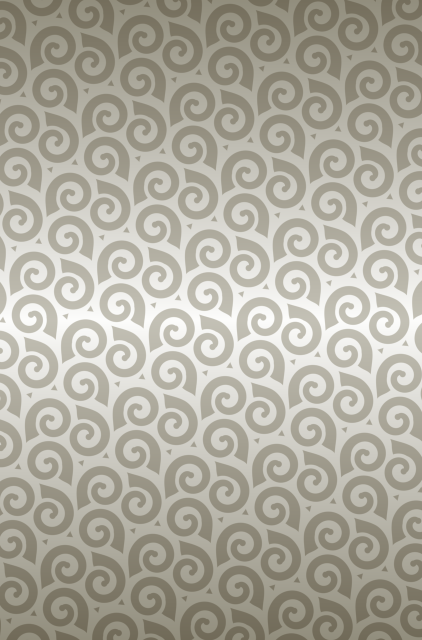
A WebGL 2 fragment shader for this pattern:

```glsl
#version 300 es
precision highp float;
// Slanted lattice of curled leaf scrolls with tiny triangles on a satin vertical sheen.

uniform vec2 u_resolution;
out vec4 fragColor;

const float TAU = 6.2831853;
const float CANVAS_HEIGHT = 1152.0;                     // pattern units per canvas height
const mat2 LATTICE = mat2(158.0, 20.0, 93.0, -122.0);   // the two repeat steps
const vec2 MOTIF_CENTER = vec2(30.0, 80.0);             // offset from the canvas middle
const float RADIUS = 44.0;                              // outer radius of a scroll
const float SHRINK = 24.0;                              // radius lost in the first turn
const float SEAM = 0.16;                                // turn where the windings join
const float CUT_INNER = 0.138;                          // leaf length in turns, inner corner
const float CUT_TIP = 0.114;                            // leaf length in turns, at the tip
const float ARM_END = 1.28;                             // turn where the curl stops

vec2 rotate(vec2 p, float angle) {
    float c = cos(angle), s = sin(angle);
    return mat2(c, s, -s, c) * p;
}

// Band between two spiral edges; negative turns form a broad leaf with a slanted cut.
float arm(float r, float turn) {
    float t = max(turn, 0.0);
    float coil = RADIUS - SHRINK * pow(t, 1.5);
    float outer = turn < 0.0 ? RADIUS / cos(TAU * turn) : coil;
    float swell = (turn + 0.03) / 0.08;
    outer += 3.0 * exp(-swell * swell);
    float inner = coil - (17.0 - 5.0 * t) + 36.0 * max(-turn, 0.0);
    float cut = mix(CUT_INNER, CUT_TIP, smoothstep(28.0, 56.0, r));
    float band = max(r - outer, inner - r);
    return max(band, max(turn - ARM_END, -turn - cut) * TAU * r);
}

float scroll(vec2 p, float angle) {
    p = rotate(p, angle);
    float r = length(p);
    if (r > 68.0) return r - 64.0;
    float turn = fract(0.5 - atan(p.y, p.x + 1e-5) / TAU + SEAM) - SEAM;
    float curl = min(arm(r, turn), arm(r, turn + 1.0));
    float bulb = length(p - vec2(1.0, 4.5)) - 5.5;
    return min(curl, bulb);
}

float triangle(vec2 p, float angle, float inradius) {
    p = rotate(p, angle);
    return max(abs(p.x) * 0.866 + p.y * 0.5, -p.y) - inradius;
}

// Three scrolls, one of them mirrored, and two small triangles.
float motif(vec2 p) {
    vec2 lower = p - vec2(-37.0, -35.0);
    float d = scroll(p - vec2(-30.0, 42.0), 0.0);
    d = min(d, scroll(p - vec2(34.0, 16.0), 1.94));
    d = min(d, scroll(vec2(-lower.x, lower.y), -0.03));
    d = min(d, triangle(p - vec2(25.0, -33.0), 0.75, 3.2));
    return min(d, triangle(p - vec2(69.0, -21.0), 0.1, 3.4));
}

float pattern(vec2 p) {
    vec2 q = p - MOTIF_CENTER;
    vec2 cell = floor(inverse(LATTICE) * q + 0.5);
    float d = 1e3;
    for (int j = -1; j <= 1; j++)
        for (int i = -1; i <= 1; i++)
            d = min(d, motif(q - LATTICE * (cell + vec2(i, j))));
    return d;
}

// Edge coverage averaged over a 2 x 2 grid inside the pixel.
float coverage(vec2 p, float pixel) {
    float sum = 0.0;
    for (int j = 0; j < 2; j++)
        for (int i = 0; i < 2; i++) {
            vec2 offset = (vec2(i, j) - 0.5) * 0.5 * pixel;
            sum += 1.0 - smoothstep(-0.5 * pixel, 0.5 * pixel, pattern(p + offset));
        }
    return sum * 0.25;
}

void main() {
    float pixel = CANVAS_HEIGHT / u_resolution.y;
    vec2 p = (gl_FragCoord.xy - 0.5 * u_resolution) * pixel;

    // Sheen: bright across the middle, dusky towards top and bottom.
    float height = gl_FragCoord.y / u_resolution.y;
    float away = abs(height - 0.5) * 2.0;
    vec3 ground = mix(vec3(0.99, 0.99, 0.985), vec3(0.57, 0.555, 0.49), pow(away, 0.92));
    vec3 leaf = mix(vec3(0.765, 0.755, 0.71), vec3(0.455, 0.43, 0.36), away);
    leaf -= 0.015 * smoothstep(0.5, 0.0, height);

    fragColor = vec4(mix(ground, leaf, coverage(p, pixel)), 1.0);
}
```
